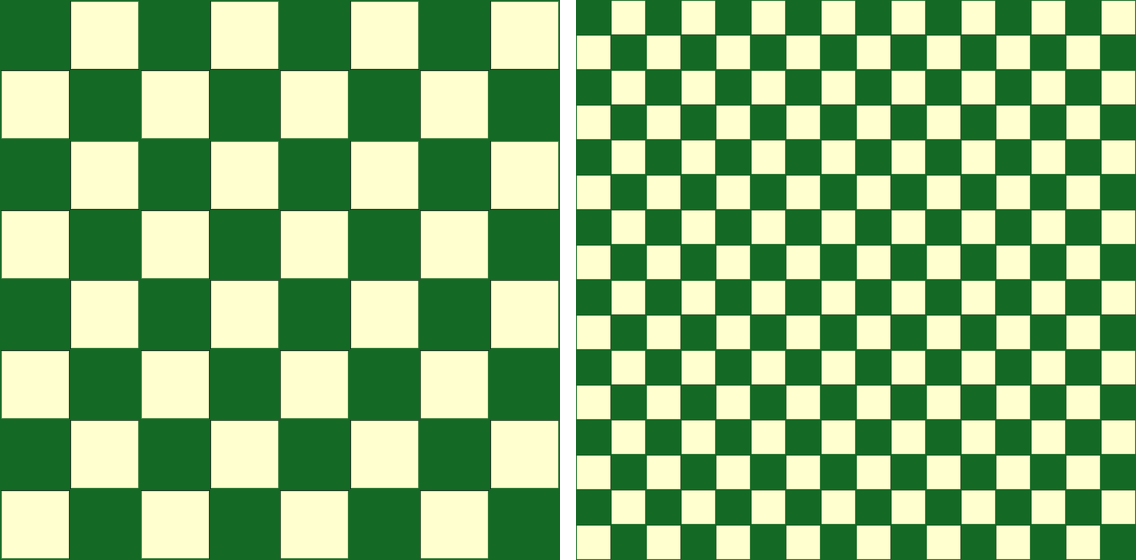
Left, the tile; right, the same tile 2 across and 2 down.
Write a WebGL 2 fragment shader that draws this pattern.

```glsl
#version 300 es
precision highp float;
// Green and cream checkerboard, 8 by 8, with slightly uneven inset squares and thin dark seams.

uniform vec2 u_resolution;
out vec4 fragColor;

const float CELLS = 8.0;
const float HALF_SIDE = 0.480;   // half a cream square, in cells
const float EDGE_SOFT = 0.0115;  // half width of the soft edge, in cells
const vec3 GREEN = vec3(0.08, 0.41, 0.14);
const vec3 CREAM = vec3(1.00, 1.00, 0.81);
const vec3 SEAM  = vec3(0.04, 0.20, 0.08);

// Small shift of a square's centre along one axis, by its index.
float squareShift(float index) {
    float isEven = 1.0 - mod(index, 2.0);
    float evenShift = mix(0.010, -0.004, step(4.0, index));
    return -0.005 + isEven * evenShift;
}

// Signed distance to a square with sharp corners.
float squareDistance(vec2 p, float halfSide) {
    vec2 q = abs(p) - halfSide;
    return length(max(q, 0.0)) + min(max(q.x, q.y), 0.0);
}

// Dark line outside an edge, present where the square crowds the cell border.
float seamLine(vec2 p, vec2 shift, float dist, float blur) {
    vec2 gaps = 0.5 - HALF_SIDE - sign(p) * -shift;
    gaps = 0.5 - HALF_SIDE - sign(p) * shift;
    float gap = abs(p.x) > abs(p.y) ? gaps.x : gaps.y;
    float crowded = 1.0 - smoothstep(0.016, 0.025, gap);
    return crowded * (1.0 - smoothstep(0.009, 0.009 + blur, dist));
}

void main() {
    // Cells are counted from the top left.
    vec2 uv = gl_FragCoord.xy / u_resolution;
    vec2 grid = vec2(uv.x, 1.0 - uv.y) * CELLS;
    vec2 cell = floor(grid);
    float pixel = CELLS / min(u_resolution.x, u_resolution.y);

    // Square inside its cell
    vec2 shift = vec2(squareShift(cell.x), squareShift(cell.y));
    vec2 p = fract(grid) - 0.5 - shift;
    float dist = squareDistance(p, HALF_SIDE);
    float isCream = mod(cell.x + cell.y, 2.0);

    // Seam below, cream on top
    float soft = max(EDGE_SOFT, 0.6 * pixel);
    float seam = isCream * seamLine(p, shift, dist, max(0.008, 0.5 * pixel));
    float cream = isCream * (1.0 - smoothstep(-soft, soft, dist));
    vec3 color = mix(GREEN, SEAM, seam);
    color = mix(color, CREAM, cream);

    fragColor = vec4(color, 1.0);
}
```
